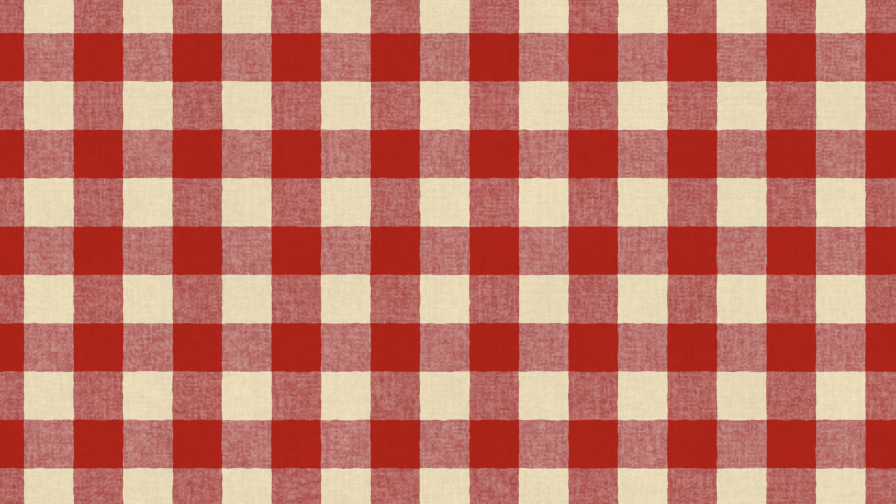
This pattern is drawn by a WebGL 1 fragment shader. Its source:

```glsl
precision highp float;
// Red and cream gingham cloth with a fine, uneven plain weave.

uniform vec2 u_resolution;

float hash(vec2 p) {
  return fract(sin(dot(p, vec2(127.1, 311.7))) * 43758.5453);
}

float noise(vec2 p) {
  vec2 i = floor(p);
  vec2 f = fract(p);
  f = f * f * (3.0 - 2.0 * f);
  return mix(mix(hash(i), hash(i + vec2(1.0, 0.0)), f.x),
             mix(hash(i + vec2(0.0, 1.0)), hash(i + vec2(1.0, 1.0)), f.x), f.y);
}

// Coverage of a dyed stripe, one per period, centred on the given position.
float stripe(float x, float center, float period, float blur) {
  float offset = abs(fract((x - center) / period + 0.5) - 0.5) * period;
  return 1.0 - smoothstep(-blur, blur, offset - 0.2493 * period);
}

void main() {
  vec2 p = gl_FragCoord.xy / u_resolution.y;
  float blur = 0.8 / u_resolution.y;

  // Yarn edges wander slightly along their length.
  vec2 wander = (vec2(noise(vec2(p.y * 75.0, p.x * 12.0)),
                      noise(vec2(p.x * 75.0, p.y * 12.0) + 40.0)) - 0.5) * 0.0022;
  float warp = stripe(p.x + wander.x, 0.1951, 0.1964, blur);
  float weft = stripe(p.y + wander.y, 0.1187, 0.1919, blur);

  // Four combinations of dyed and plain yarn.
  vec3 cream = vec3(0.91, 0.85, 0.72);
  vec3 red = vec3(0.67, 0.14, 0.10);
  vec3 warpPink = vec3(0.71, 0.40, 0.38);
  vec3 weftPink = vec3(0.73, 0.46, 0.44);
  vec3 color = mix(mix(cream, warpPink, warp), mix(weftPink, red, warp), weft);

  // Streaks along both yarn directions, and the grain of single crossings.
  float warpStreak = noise(p * vec2(250.0, 45.0)) - 0.5;
  float weftStreak = noise(p * vec2(45.0, 250.0) + 90.0) - 0.5;
  float grain = noise(p * 270.0 + 17.0) - 0.5;
  float weave = 0.12 * (warpStreak + weftStreak) + 0.2 * grain;

  // Mixed cells show both yarns; solid cells only faint shading.
  float mixed = warp + weft - 2.0 * warp * weft;
  color += (cream - red) * weave * mixed;
  color *= 1.0 + weave * mix(0.22, 0.08, mixed);

  // Slow unevenness of the dye.
  color *= 1.0 + 0.02 * (noise(p * 9.0) - 0.5);
  gl_FragColor = vec4(clamp(color, 0.0, 1.0), 1.0);
}
```
